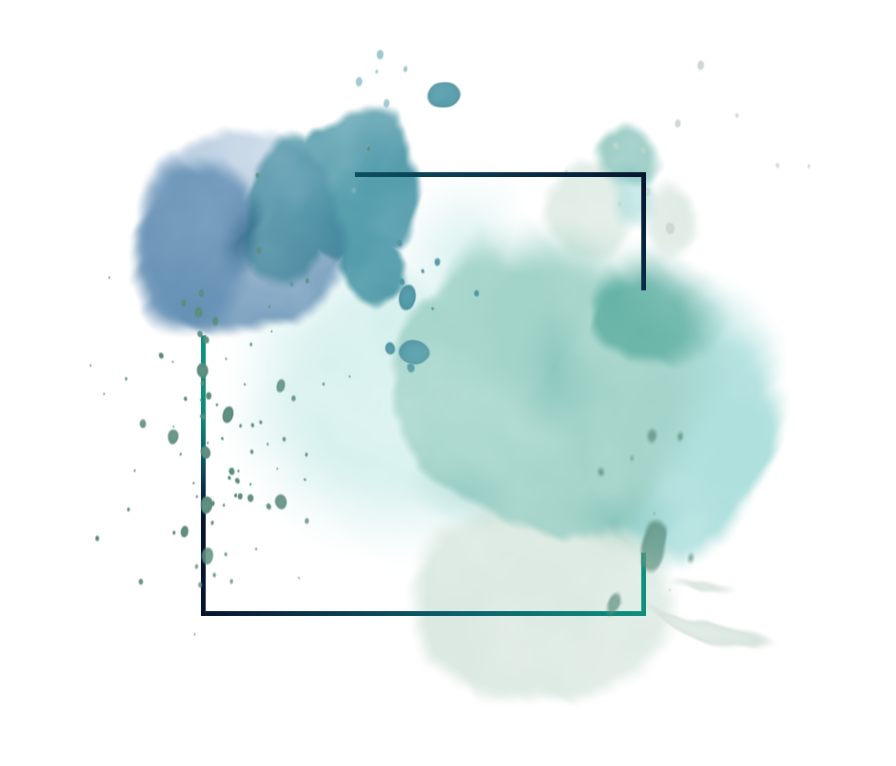
Give the GLSL for this background, as a Shadertoy shader.

```glsl
const vec3 MIST = vec3(0.83, 0.94, 0.93);
const vec3 SAND = vec3(0.86, 0.915, 0.885);
const vec3 AQUA = vec3(0.69, 0.88, 0.87);
const vec3 MINT = vec3(0.64, 0.83, 0.79);
const vec3 JADE = vec3(0.38, 0.69, 0.64);
const vec3 MOSS = vec3(0.38, 0.58, 0.52);
const vec3 TEAL = vec3(0.34, 0.62, 0.68);
const vec3 HAZE = vec3(0.72, 0.8, 0.88);
const vec3 BLUE = vec3(0.4, 0.57, 0.71);
const vec3 INK = vec3(0.13, 0.35, 0.48);
const vec3 NAVY = vec3(0.03, 0.08, 0.18);
const vec3 EMERALD = vec3(0.06, 0.56, 0.49);
const vec2 CENTRE = vec2(0.5845, 0.5);
const vec2 LOW = vec2(0.265, 0.199);   // frame corners
const vec2 TOP = vec2(0.84, 0.772);
const float LINE_HALF = 0.0031;
const float RIM_WIDTH = 0.004;
const mat2 TURN = mat2(0.8, 0.6, -0.6, 0.8);

float pixel;            // size of one pixel
float pigment;          // local paint density
vec3 col = vec3(1.0);   // white paper

vec2 hash2(vec2 p) {
    return fract(sin(p * mat2(127.1, 311.7, 269.5, 183.3)) * 43758.5);
}

// Layered sines bend the space into ragged paint edges
vec2 ragged(vec2 p) {
    float amp = 0.013, freq = 10.0;
    for (int i = 0; i < 6; i++) {
        p += amp * sin(TURN * p.yx * freq + vec2(1.3, 4.1) * float(i));
        amp *= 0.58;
        freq *= 1.9;
    }
    return p;
}

float cloud(vec2 p) {
    float sum = 0.0, amp = 0.5;
    p *= 11.0;
    for (int i = 0; i < 5; i++) {
        sum += amp * sin(p.x + 1.7 * sin(p.y));
        p = TURN * p * 1.8 + 2.3;
        amp *= 0.58;
    }
    return sum;
}

// Ellipse: centre in xy, radii in zw
float oval(vec2 p, vec4 e) {
    return (length((p - e.xy) / e.zw) - 1.0) * min(e.z, e.w);
}

float bar(vec2 p, vec2 a, vec2 b) {
    vec2 d = abs(p - 0.5 * (a + b)) - 0.5 * abs(b - a) - LINE_HALF;
    return max(d.x, d.y);
}

// Cellular drops, thinning out from the middle of an area
float spatter(vec2 p, float size, vec4 area, float density) {
    float d = 1.0;
    for (int k = 0; k < 9; k++) {
        vec2 id = floor(p / size) + vec2(k % 3, k / 3) - 1.0;
        vec2 h = hash2(id + size * 91.0), g = hash2(id + 37.0);
        vec2 pos = (id + 0.2 + 0.6 * h) * size, away = (pos - area.xy) / area.zw;
        float r = size * mix(0.07, 0.3, g.x * g.x);
        if (g.y < density * exp(-dot(away, away)))
            d = min(d, oval(p, vec4(pos, r * 0.85, r * 1.15)));
    }
    return d;
}

// Lays paint with a soft or crisp border and a dried rim
void wash(float d, vec3 tint, float soft, float strength) {
    float cover = 1.0 - smoothstep(-max(soft, pixel), pixel, d);
    float rim = exp(-abs(d) / RIM_WIDTH) * cover;
    float amount = cover * strength * (0.8 + 0.4 * pigment);
    col = mix(col, tint * (1.0 - 0.1 * rim), min(amount, 1.0));
}

void mainImage(out vec4 fragColor, in vec2 fragCoord) {
    pixel = 1.0 / iResolution.y;
    vec2 p = (fragCoord - 0.5 * iResolution.xy) * pixel + CENTRE;
    vec2 q = ragged(p), s = mix(p, q, 0.3);
    pigment = clamp(0.5 + 0.45 * cloud(q), 0.0, 1.0);

    // Pale background washes and streaks
    float d = min(oval(q, vec4(0.53, 0.49, 0.25, 0.245)), oval(q, vec4(0.6, 0.68, 0.12, 0.11)));
    wash(d, MIST, 0.14, 0.9);
    wash(oval(q, vec4(0.705, 0.22, 0.2, 0.15)), SAND, 0.025, 0.9);
    vec2 slant = q + vec2(0.0, 0.35 * (p.x - 0.93));
    d = min(oval(slant, vec4(0.93, 0.195, 0.085, 0.013)), oval(slant, vec4(0.93, 0.245, 0.045, 0.007)));
    wash(d, SAND, 0.005, 0.9);
    d = min(oval(q, vec4(0.78, 0.71, 0.065, 0.07)), oval(q, vec4(0.885, 0.7, 0.04, 0.065)));
    wash(d, SAND, 0.02, 0.9);

    // Mint body, right lobe and deeper stains
    wash(oval(q, vec4(0.9, 0.46, 0.125, 0.19)), AQUA, mix(0.02, 0.09, smoothstep(0.4, 0.6, p.y)), 0.95);
    d = min(oval(q, vec4(0.73, 0.505, 0.215, 0.205)), oval(q, vec4(0.65, 0.62, 0.08, 0.1)));
    wash(d, MINT, mix(0.015, 0.1, smoothstep(0.55, 0.75, mix(p.y, p.x, 0.6))), 0.9);
    wash(oval(q, vec4(0.73, 0.53, 0.055, 0.09)), JADE, 0.08, 0.4);
    wash(oval(q, vec4(0.8, 0.34, 0.1, 0.05)), JADE, 0.06, 0.35);
    wash(oval(q, vec4(0.6, 0.36, 0.07, 0.06)), JADE, 0.07, 0.25);
    float fade = smoothstep(1.365, 1.525, p.x + p.y);
    wash(oval(q, vec4(0.86, 0.585, 0.083, 0.085)), JADE, mix(0.015, 0.08, fade), 0.85);
    wash(oval(q, vec4(0.837, 0.73, 0.035, 0.055)), AQUA, 0.02, 0.8);
    wash(oval(q, vec4(0.83, 0.787, 0.047, 0.05)), JADE, 0.02, 0.65);

    // Blue pool with a teal glaze across it
    vec3 pool = mix(BLUE, HAZE, smoothstep(0.62, 0.76, p.y));
    wash(oval(q, vec4(0.312, 0.7, 0.155, 0.145)), pool, 0.02, 0.85);
    wash(oval(q, vec4(0.25, 0.68, 0.098, 0.125)), BLUE, 0.025, 0.9);
    d = min(oval(q, vec4(0.457, 0.77, 0.1, 0.105)), oval(q, vec4(0.375, 0.735, 0.065, 0.11)));
    d = min(d, oval(q, vec4(0.49, 0.665, 0.045, 0.06)));
    wash(d, TEAL * mix(vec3(1.0), col, 0.4), 0.012, 0.9);
    wash(oval(q, vec4(0.315, 0.69, 0.04, 0.075)), INK, 0.06, 0.7);

    // Teal and pale drops
    d = spatter(s, 0.028, vec4(0.56, 0.59, 0.05, 0.1), 0.5);
    d = min(d, oval(s, vec4(0.581, 0.872, 0.023, 0.017)));
    d = min(d, oval(s, vec4(0.543, 0.543, 0.02, 0.016)));
    d = min(d, oval(s, vec4(0.533, 0.616, 0.012, 0.018)));
    wash(d, TEAL, 0.002, 0.95);
    wash(spatter(s, 0.034, vec4(0.5, 0.89, 0.09, 0.04), 0.6), mix(TEAL, AQUA, 0.5), 0.002, 0.8);
    wash(spatter(s, 0.036, vec4(0.85, 0.8, 0.13, 0.09), 0.45), SAND * 0.95, 0.003, 0.9);

    // Open frame: navy corners running into emerald
    vec2 t = (p - LOW) / (TOP - LOW);
    d = min(bar(p, LOW, vec2(LOW.x, 0.559)), bar(p, LOW, vec2(TOP.x, LOW.y)));
    d = min(d, min(bar(p, vec2(0.466, TOP.y), TOP), bar(p, vec2(TOP.x, 0.624), TOP)));
    d = min(d, bar(p, vec2(TOP.x, LOW.y), vec2(TOP.x, 0.2755)));
    float green = max(t.x, smoothstep(0.2, 0.5, t.y));
    if (t.y > 0.7) green = 0.7 * max(1.0 - t.x, 1.0 - t.y);
    vec3 line = mix(NAVY, EMERALD, green) + vec3(0.0, 0.06, 0.22) * green * (1.0 - green);
    col = mix(col, line, 1.0 - smoothstep(-0.5 * pixel, 0.5 * pixel, d));

    // Moss drops over the paint and frame
    d = min(oval(q, vec4(0.849, 0.308, 0.02, 0.032)), oval(q, vec4(0.807, 0.221, 0.012, 0.018)));
    wash(min(d, spatter(s, 0.032, vec4(0.85, 0.33, 0.07, 0.1), 0.35)), MOSS, 0.006, 0.75);
    d = spatter(s, 0.036, vec4(0.28, 0.43, 0.08, 0.19), 0.45);
    wash(min(d, spatter(s, 0.018, vec4(0.28, 0.42, 0.11, 0.17), 0.4)), MOSS, 0.002, 0.9);

    fragColor = vec4(col, 1.0);
}
```
